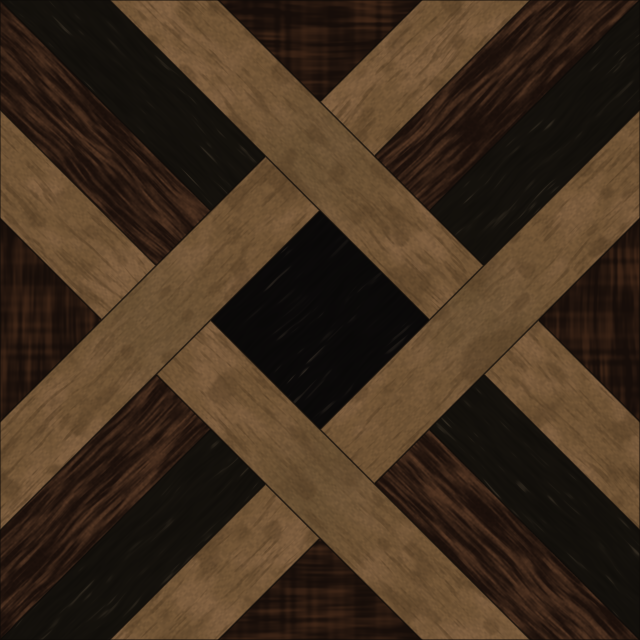
This texture is drawn by a Shadertoy shader. Its source:

```glsl
// Inlaid wood floor tile: four pale straps woven as a pinwheel around a black diamond,
// with brown and black planks in the corners and rough dark triangles at the sides.
// Pieces are classified in diagonal coordinates; stretched value noise gives the grain.

const float INNER = 0.171;        // inner strap edge, in diagonal units
const float OUTER = 0.341;        // outer strap edge
const float MID = 0.5 * (INNER + OUTER);
const float HALF_W = 0.5 * (OUTER - INNER);
const float SEAM = 0.0028;        // seam fade distance
const float SEAM_DARK = 0.75;
const float BORDER = 0.0022;      // dark rim of the tile
const int SAMPLES = 2;            // antialiasing grid side

const vec3 OAK_DARK = vec3(0.33, 0.24, 0.145);
const vec3 OAK = vec3(0.435, 0.325, 0.205);
const vec3 OAK_PALE = vec3(0.50, 0.375, 0.255);
const vec3 OAK_GREY = vec3(0.385, 0.30, 0.19);
const vec3 WALNUT_DARK = vec3(0.105, 0.06, 0.04);
const vec3 WALNUT_PALE = vec3(0.31, 0.20, 0.13);
const vec3 EBONY = vec3(0.075, 0.063, 0.045);
const vec3 DIAMOND = vec3(0.04, 0.034, 0.032);
const vec3 ROUGH_DARK = vec3(0.085, 0.05, 0.034);
const vec3 ROUGH_PALE = vec3(0.25, 0.15, 0.09);
const vec3 SEAM_COLOR = vec3(0.05, 0.038, 0.028);

float hash(vec2 p) {
    vec3 q = fract(vec3(p.xyx) * 0.1031);
    q += dot(q, q.yzx + 33.33);
    return fract((q.x + q.y) * q.z);
}

float noise(vec2 p) {
    vec2 i = floor(p), f = fract(p);
    f = f * f * (3.0 - 2.0 * f);
    return mix(mix(hash(i), hash(i + vec2(1, 0)), f.x),
               mix(hash(i + vec2(0, 1)), hash(i + vec2(1, 1)), f.x), f.y);
}

// Fine streaks; g.x runs along the fibres, g.y across them
float fibres(vec2 g, float stretch) {
    g.y += 0.012 * noise(g * vec2(9.0, 14.0));
    return 0.6 * noise(g * vec2(stretch, 130.0))
         + 0.4 * noise(g * vec2(stretch * 2.3, 270.0) + 17.0);
}

// reach: signed position along the strap, its middle crossing lying at MID
vec3 oak(vec2 g, float reach) {
    float cloud = 0.6 * noise(g * vec2(11.0, 17.0)) + 0.4 * noise(g * vec2(26.0, 38.0));
    float streak = fibres(g, 16.0);
    float speck = noise(g * vec2(170.0, 260.0));
    float crossing = exp(-pow((reach - MID) / 0.14, 2.0));
    vec3 c = mix(OAK, OAK_PALE, smoothstep(0.35, 0.8, cloud) * 0.8);
    c = mix(c, OAK_GREY, 0.55 * crossing);
    float knot = smoothstep(0.67, 0.85, noise(g * vec2(20.0, 28.0) + 41.0));
    c = mix(c, OAK_DARK, 0.45 * knot);
    c = mix(c, OAK_DARK, 0.6 * smoothstep(0.52, 0.85, streak) * (1.0 - 0.5 * crossing));
    return c * (0.93 + 0.14 * speck);
}

vec3 walnut(vec2 g) {
    float streak = fibres(g, 13.0);
    float band = noise(g * vec2(5.0, 36.0) + 9.0);
    float pale = smoothstep(0.28, 0.9, streak * 0.78 + band * 0.25);
    return mix(WALNUT_DARK, WALNUT_PALE, pale) * (0.9 + 0.2 * noise(g * 210.0));
}

vec3 blackWood(vec2 g, vec3 base) {
    float streak = fibres(g, 14.0);
    float scratch = smoothstep(0.7, 0.95, streak) * noise(g * vec2(9.0, 20.0));
    return base * (0.8 + 0.4 * streak) + vec3(0.14, 0.12, 0.095) * scratch;
}

vec3 roughWood(vec2 g) {
    float streak = fibres(g, 12.0);
    float saw = noise(g.yx * vec2(9.0, 120.0) + 5.0);
    float patchTone = noise(g * vec2(13.0, 23.0));
    float pale = smoothstep(0.3, 0.95, 0.55 * streak + 0.25 * saw + 0.25 * patchTone);
    return mix(ROUGH_DARK, ROUGH_PALE, pale);
}

vec3 tile(vec2 p) {
    vec2 d = vec2(p.x + p.y, p.y - p.x);    // diagonal axes: up-right, up-left
    vec2 a = abs(d);
    bool bandX = abs(a.x - MID) < HALF_W, bandY = abs(a.y - MID) < HALF_W;
    vec3 c;
    float edge;                             // distance to the edge of the piece
    if (bandX || bandY) {
        // Straps alternate over and under at their four crossings
        bool alongY = bandX && (!bandY || d.x * d.y > 0.0);
        vec2 g = alongY ? d.yx : d;
        float reach = g.x * sign(g.y) * (alongY ? 1.0 : -1.0);
        edge = min(HALF_W - abs(abs(g.y) - MID), abs(reach + MID) - HALF_W);
        c = oak(g + (alongY ? 13.0 : 29.0), reach);
    } else if (max(a.x, a.y) < INNER) {
        edge = INNER - max(a.x, a.y);
        c = blackWood(vec2(d.x + 0.12 * d.y, d.y) + 3.0, DIAMOND);
    } else if (min(a.x, a.y) > OUTER) {
        edge = min(a.x, a.y) - OUTER;
        c = roughWood((abs(p.y) > abs(p.x) ? p : p.yx) + 7.0);
    } else {
        // Corner arms: one walnut and one black plank, split on the diagonal
        bool alongY = a.x < a.y;
        vec2 g = alongY ? d.yx : d;
        bool isWalnut = alongY ? g.y < 0.0 : g.y > 0.0;
        edge = min(min(abs(g.y), INNER - abs(g.y)), abs(g.x) - OUTER);
        c = isWalnut ? walnut(g + 19.0) : blackWood(g + 23.0, EBONY);
    }
    c = mix(c, SEAM_COLOR, SEAM_DARK * (1.0 - smoothstep(0.0006, SEAM, edge)));
    float rim = 0.5 - max(abs(p.x), abs(p.y));
    return mix(c, SEAM_COLOR, 0.7 * (1.0 - smoothstep(0.0, BORDER, rim)));
}

void mainImage(out vec4 fragColor, in vec2 fragCoord) {
    vec3 sum = vec3(0.0);
    for (int i = 0; i < SAMPLES * SAMPLES; i++) {
        vec2 jitter = (vec2(i % SAMPLES, i / SAMPLES) + 0.5) / float(SAMPLES) - 0.5;
        sum += tile((fragCoord + jitter) / iResolution.xy - 0.5);
    }
    fragColor = vec4(sum / float(SAMPLES * SAMPLES), 1.0);
}
```
